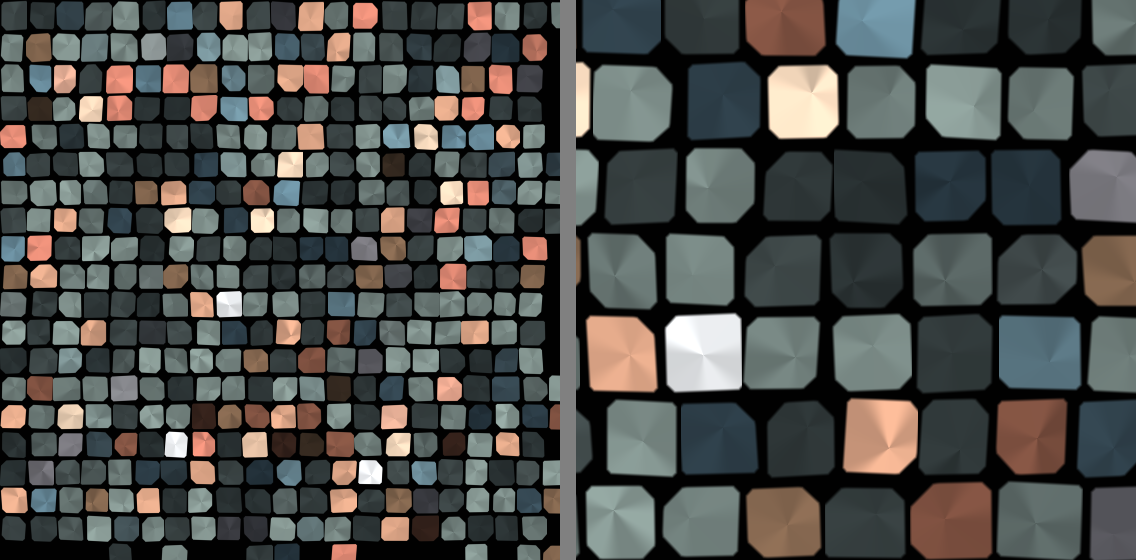
Left, the full canvas; right, a detail of the centre.
A three.js fragment shader for this pattern:

```glsl
varying vec2 vUv;

float hash(vec2 cell, float seed) {
  vec3 p = fract(vec3(cell.xyx) * vec3(0.1031, 0.1030, 0.0973) + seed * 0.1379);
  p += dot(p, p.yzx + 33.33);
  return fract((p.x + p.y) * p.z);
}

float valueNoise(vec2 p) {
  vec2 i = floor(p), f = fract(p);
  f = f * f * (3.0 - 2.0 * f);
  return mix(mix(hash(i, 31.0), hash(i + vec2(1.0, 0.0), 31.0), f.x),
             mix(hash(i + vec2(0.0, 1.0), 31.0), hash(i + 1.0, 31.0), f.x), f.y);
}

// Slightly skewed box with a different roundness at each corner
float stoneDistance(vec2 q, vec2 cell) {
  q -= (vec2(hash(cell, 1.0), hash(cell, 2.0)) - 0.5) * vec2(0.09, 0.04);
  q += q.yx * (vec2(hash(cell, 3.0), hash(cell, 4.0)) - 0.5) * vec2(0.16, 0.12);
  vec2 halfSize = vec2(0.41, 0.41) + vec2(hash(cell, 5.0), hash(cell, 6.0)) * vec2(0.075, 0.05);
  float corner = hash(cell, 7.0 + step(0.0, q.x) + 2.0 * step(0.0, q.y));
  float radius = 0.06 + 0.3 * corner * corner;
  vec2 d = abs(q) - halfSize + radius;
  float rounded = length(max(d, 0.0)) + min(max(d.x, d.y), 0.0) - radius;
  float chamfer = (d.x + d.y) * 0.7071 - radius * 0.86;
  return max(rounded, chamfer);
}

vec3 stoneColor(vec2 cell) {
  // Cool slate, in a dark and a mid group with faint blue or mauve tints
  float tone = hash(cell, 12.0);
  vec3 slate = mix(vec3(0.15, 0.18, 0.185), vec3(0.27, 0.31, 0.31), tone * 1.8);
  slate = mix(slate, mix(vec3(0.36, 0.41, 0.40), vec3(0.54, 0.61, 0.59), tone * 2.0 - 1.0),
              smoothstep(0.46, 0.56, tone));
  float tint = hash(cell, 13.0);
  slate *= mix(vec3(1.0), vec3(0.84, 0.99, 1.14), smoothstep(0.8, 0.95, tint));
  slate *= mix(vec3(1.1, 0.96, 1.04), vec3(1.0), smoothstep(0.06, 0.1, tint));

  // Warm stones: brown, peach, salmon and cream
  float kind = hash(cell, 14.0);
  vec3 warm = mix(vec3(0.50, 0.39, 0.30), vec3(0.87, 0.65, 0.53), smoothstep(0.34, 0.46, kind));
  warm *= mix(vec3(1.0), vec3(1.0, 0.82, 0.85), step(0.62, hash(cell, 15.0)));
  warm = mix(warm, vec3(0.95, 0.84, 0.73), smoothstep(0.82, 0.88, kind));
  warm *= mix(0.4, 1.0, smoothstep(0.04, 0.08, kind));

  float warmShare = 0.10 + 0.24 * valueNoise(cell * 0.3);
  vec3 color = mix(slate, warm, step(hash(cell, 16.0), warmShare));
  return mix(color, vec3(0.93, 0.94, 0.95), step(0.993, hash(cell, 17.0)));
}

// Fan of soft facets around an off-centre point
float facetShade(vec2 q, vec2 cell) {
  q -= (vec2(hash(cell, 18.0), hash(cell, 19.0)) - 0.5) * 0.3;
  float turn = (atan(q.y, q.x) / 6.283185 + 0.5) * 7.0;
  float facet = floor(turn);
  float here = hash(cell, 20.0 + mod(facet, 7.0));
  float next = hash(cell, 20.0 + mod(facet + 1.0, 7.0));
  float strength = 0.12 + 0.2 * hash(cell, 28.0);
  return 1.0 + strength * (mix(here, next, smoothstep(0.35, 1.0, fract(turn))) - 0.5);
}

void main() {
  // Courses are a little taller near the top
  float course = 1.0 + (vUv.y - 0.031) / 0.05 - 2.2 * max(vUv.y - 0.83, 0.0);
  float row = floor(course);

  // Columns drift gently along each course
  float phase = 6.283 * hash(vec2(row, 3.0), 29.0);
  float column = vUv.x / 0.0487 + 0.13 * sin(vUv.x * 9.0 + phase) * smoothstep(0.0, 0.1, vUv.x);
  vec2 cell = vec2(floor(column), row);
  vec2 q = vec2(column, course) - cell - 0.5;

  float mask = 1.0 - smoothstep(-0.025, 0.025, stoneDistance(q, cell));

  // Most stones are missing along the bottom and right borders
  float border = max(step(row, 0.5), step(19.5, cell.x));
  mask *= 1.0 - border * step(0.33, hash(cell, 30.0));

  vec3 color = stoneColor(cell) * facetShade(q, cell);
  gl_FragColor = vec4(mix(vec3(0.005), color, mask), 1.0);
}
```
